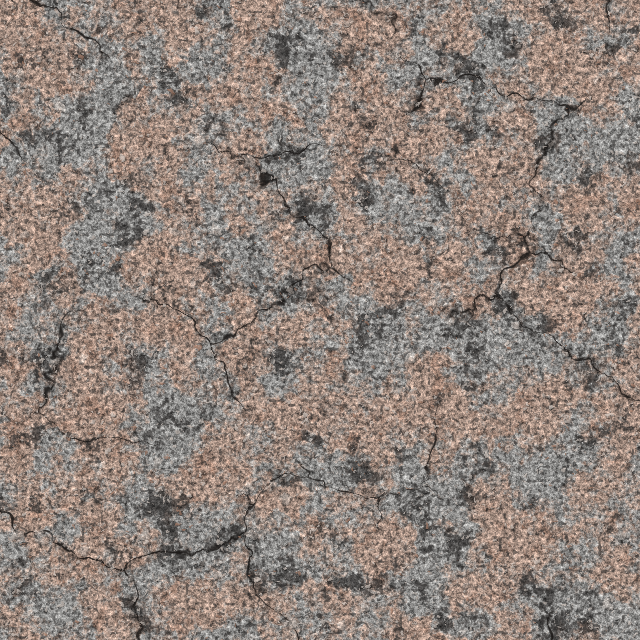
Write a Shadertoy shader that draws this texture.

```glsl
const vec3 ROSE = vec3(0.672, 0.568, 0.510);
const vec3 RUST = vec3(0.575, 0.435, 0.365);
const vec3 ASH = vec3(0.570, 0.567, 0.560);
const vec3 CHARCOAL = vec3(0.205, 0.197, 0.193);
const vec3 QUARTZ = vec3(0.775, 0.735, 0.705);
const vec3 FISSURE = vec3(0.100, 0.088, 0.082);

vec2 hash2(vec2 cell) {
    uvec2 v = uvec2(ivec2(cell) + 32768) * 1664525u + 1013904223u;
    v.x += v.y * 1664525u;
    v.y += v.x * 1664525u;
    v ^= v >> 16u;
    v.x += v.y * 1664525u;
    v.y += v.x * 1664525u;
    v ^= v >> 16u;
    return vec2(v & 65535u) / 65535.0;
}

float gradientDot(vec2 cell, vec2 offset) {
    float angle = 6.2832 * hash2(cell).x;
    return dot(vec2(cos(angle), sin(angle)), offset);
}

float gradientNoise(vec2 p) {
    vec2 i = floor(p), f = p - i;
    vec2 u = f * f * f * (f * (f * 6.0 - 15.0) + 10.0);
    vec2 e = vec2(1.0, 0.0);
    float low = mix(gradientDot(i, f), gradientDot(i + e, f - e), u.x);
    float high = mix(gradientDot(i + e.yx, f - e.yx), gradientDot(i + 1.0, f - 1.0), u.x);
    return mix(low, high, u.y);
}

float fbm(vec2 p, int octaves, float gain) {
    float sum = 0.0, amplitude = 0.5;
    for (int i = 0; i < octaves; i++) {
        sum += amplitude * gradientNoise(p);
        p = mat2(1.6, 1.2, -1.2, 1.6) * p + 17.3;
        amplitude *= gain;
    }
    return sum;
}

vec2 warp(vec2 p, float scale, float amount) {
    return p + amount * vec2(fbm(p * scale, 4, 0.6), fbm(p * scale + 41.7, 4, 0.6));
}

// Distance to the nearest border between scattered cells
float cellBorder(vec2 p) {
    vec2 base = floor(p), nearest = vec2(9.0);
    for (int y = -1; y <= 1; y++)
    for (int x = -1; x <= 1; x++) {
        vec2 c = base + vec2(x, y);
        vec2 r = c + hash2(c) - p;
        if (dot(r, r) < dot(nearest, nearest)) nearest = r;
    }
    float border = 9.0;
    for (int y = -2; y <= 2; y++)
    for (int x = -2; x <= 2; x++) {
        vec2 c = base + vec2(x, y);
        vec2 r = c + hash2(c) - p, d = r - nearest;
        if (dot(d, d) > 1e-5) border = min(border, dot(0.5 * (r + nearest), normalize(d)));
    }
    return border;
}

// Scattered angular chips: x = inner depth, y = lit side, z = random value
vec3 chips(vec2 p, float density, float size) {
    vec3 best = vec3(-1.0, 0.0, 0.0);
    vec2 base = floor(p);
    for (int y = -1; y <= 1; y++)
    for (int x = -1; x <= 1; x++) {
        vec2 c = base + vec2(x, y);
        vec2 place = hash2(c), kind = hash2(c + 311.0);
        if (kind.x > density) continue;
        vec2 r = p - c - place;
        float a = 6.2832 * kind.y;
        vec2 q = mat2(cos(a), -sin(a), sin(a), cos(a)) * r;
        q.y *= 1.0 + 0.9 * place.x;
        float shape = mix(length(q), max(abs(q.x), abs(q.y)), 0.45);
        float radius = size * mix(0.35, 1.0, place.y * place.y);
        float depth = radius - shape;
        if (depth > best.x) best = vec3(depth, dot(r, vec2(-0.5, 0.85)) / radius, kind.y);
    }
    return best;
}

// Chip with a lit upper left side and a shadow below it
vec3 placeChips(vec3 color, vec3 chip, vec3 tint, float soft, float opacity) {
    float rim = smoothstep(-2.5 * soft, 0.0, chip.x) * smoothstep(0.3, -0.8, chip.y);
    float body = smoothstep(-soft, soft, chip.x);
    vec3 lit = tint * (0.86 + 0.22 * chip.z + 0.13 * chip.y);
    return mix(color * (1.0 - 0.45 * rim * opacity), lit, body * opacity);
}

void mainImage(out vec4 fragColor, in vec2 fragCoord) {
    vec2 p = fragCoord / iResolution.y;
    float pixel = 1.0 / iResolution.y;

    // Rose and ash minerals broken up by ragged charcoal clumps
    vec2 ragged = warp(p, 34.0, 0.034);
    float fray = fbm(p * 75.0 + 11.0, 3, 0.8);
    float rose = smoothstep(-0.13, 0.13, fbm(ragged * 9.5 + 3.1, 5, 0.65) + 0.25 * fray + 0.012);
    float rust = smoothstep(0.0, 0.35, fbm(p * 24.0 + 60.0, 5, 0.75));
    vec3 color = mix(ASH, mix(ROSE, RUST, 0.6 * rust), rose * 0.88);
    float clump = fbm(ragged * 17.0 + 90.0, 4, 0.6) + 0.45 * fray;
    float dark = smoothstep(0.03, 0.25, clump - 0.11 * rose);
    color = mix(color, CHARCOAL, 0.74 * dark);

    // Mottling, sharp grain and faint level striations
    float grain = 0.32 * fbm(p * 50.0, 3, 0.8) + 0.85 * fbm(p * 125.0 + 7.0, 3, 0.95);
    grain += 0.16 * gradientNoise(p * vec2(55.0, 210.0));
    color *= 1.0 + 1.08 * grain;
    float pits = smoothstep(0.20, 0.40, gradientNoise(p * 135.0 + 30.0));
    color = mix(color, CHARCOAL, 0.55 * pits);

    // Broken network of thin jagged fissures, dusty along both sides
    vec2 bent = warp(warp(p, 6.0, 0.09), 40.0, 0.014);
    vec2 slanted = mat2(0.94, 0.34, -0.34, 0.94) * bent * vec2(2.8, 4.0) + 5.4;
    float gap = cellBorder(slanted) / 3.4;
    float open = smoothstep(-0.22, 0.12, gradientNoise(p * 4.0 + 12.0));
    float width = 0.0018 * open * (0.8 + 1.4 * gradientNoise(p * 45.0));
    float nearby = open * (1.0 - smoothstep(0.0, 0.02, gap));
    color *= 1.0 - 0.25 * nearby * smoothstep(-0.2, 0.3, gradientNoise(p * 60.0));
    float crack = 1.0 - smoothstep(width - pixel, width + 1.3 * pixel, gap);
    color = mix(color, FISSURE, 0.85 * crack * smoothstep(0.05, 0.35, open));

    // Fine bright and rusty flecks, then larger pebbles gathered near fissures
    vec2 rough = warp(p, 75.0, 0.012);
    vec3 fleck = chips(rough * 105.0, 0.34, 0.36);
    vec3 fleckTint = mix(QUARTZ, RUST, step(0.84, fleck.z));
    color = placeChips(color, fleck, fleckTint, 70.0 * pixel, 0.75);
    vec3 pebble = chips(rough * 36.0 + 8.0, 0.10 + 0.32 * nearby, 0.33);
    vec3 pebbleTint = mix(QUARTZ, color, 0.35) * (1.0 + 0.5 * grain);
    color = placeChips(color, pebble, pebbleTint, 36.0 * pixel, 0.75);

    fragColor = vec4(clamp(color, 0.0, 1.0), 1.0);
}
```
